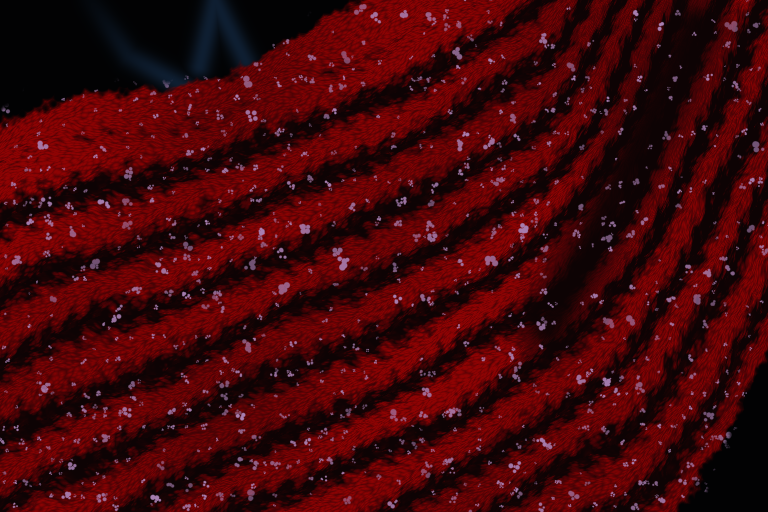
A Shadertoy shader for this texture:

```glsl
// Fuzzy red ribbed knit, fanning around a dark fold, dusted with snow.

const vec3 GAP_RED    = vec3(0.050, 0.012, 0.016);
const vec3 MID_RED    = vec3(0.270, 0.008, 0.018);
const vec3 RIDGE_RED  = vec3(0.560, 0.010, 0.010);
const vec3 NIGHT      = vec3(0.006, 0.008, 0.012);
const vec3 BLUE_GLOW  = vec3(0.050, 0.110, 0.180);
const vec3 SNOW       = vec3(0.660, 0.500, 0.700);
const float LAST_RIB  = 11.1;   // rib number at the lower right hem
const float STITCH    = 0.052;  // stitch length along a rib
const float FUZZ      = 0.42;   // raggedness of the rib edges
const int SNOW_LAYERS = 4;
const int FLAKE_BLOBS = 5;

float hash(vec2 p) {
    return fract(sin(dot(p, vec2(127.1, 311.7))) * 43758.5);
}

vec2 hash2(vec2 p) {
    return vec2(hash(p), hash(p + 47.3));
}

// Distance to the nearest scattered cell point
float cellular(vec2 p) {
    vec2 cell = floor(p), f = fract(p);
    float nearest = 2.0;
    for (int y = -1; y <= 1; y++)
    for (int x = -1; x <= 1; x++) {
        vec2 o = vec2(x, y);
        nearest = min(nearest, length(o + hash2(cell + o) - f));
    }
    return nearest;
}

// Soft wobble in -1..1 from layered sines
float waves(vec2 p) {
    return (sin(p.x + 1.7 * sin(p.y * 0.8)) + sin(p.y * 1.3 + 1.4 * sin(p.x * 0.7 + 2.0))
          + sin(p.x * 1.9 - p.y * 1.6)) / 3.0;
}

float segment(vec2 p, vec2 a, vec2 b) {
    vec2 ab = b - a;
    return length(p - a - ab * clamp(dot(p - a, ab) / dot(ab, ab), 0.0, 1.0));
}

// Rib number: whole values are ridges, counted from the top edge down
float ribNumber(vec2 p) {
    float s = p.x - 1.23;
    float bend = 0.75 * (s + sqrt(s * s + 0.004));
    float base = -0.35 + 0.62 * p.x - 0.08 * smoothstep(0.4, 0.9, p.x) + bend;
    float spacing = mix(0.14, 0.117, smoothstep(0.0, 0.5, p.x))
                  + 0.075 * smoothstep(1.05, 1.45, p.x);
    return 8.0 - (p.y - base) / spacing;
}

vec3 background(vec2 p) {
    float arc = segment(p, vec2(0.17, 1.0), vec2(0.25, 0.89));
    arc = min(arc, segment(p, vec2(0.25, 0.89), vec2(0.36, 0.83)));
    arc = min(arc, segment(p, vec2(0.42, 1.0), vec2(0.39, 0.87)));
    arc = min(arc, segment(p, vec2(0.42, 1.0), vec2(0.48, 0.88)));
    return NIGHT + BLUE_GLOW * exp(-arc * arc / 0.0005) * smoothstep(0.1, 0.35, p.x);
}

vec3 knit(vec2 p, float rib) {
    float along = 0.85 * p.x + 0.5 * p.y;
    float v = rib + 0.10 * waves(p * 17.0) + 0.035 * waves(p * 71.0);
    float offset = abs(v - floor(v + 0.5));

    // Fibres lean away from each ridge
    vec2 q = vec2((along + 0.07 * offset) * 40.0, v * 7.0);
    float fibre = 0.6 * cellular(q) + 0.4 * cellular(q * vec2(2.3, 2.7) + 9.0);
    float hair = cellular(vec2(along * 95.0 + 14.0 * offset, v * 26.0));
    float stitch = sin(6.2832 * (along / STITCH + 1.1 * offset) + 2.0 * floor(v + 0.5));

    // Gaps widen in the upper right and close along the top edge
    float upperRight = smoothstep(0.95, 1.3, p.x) * smoothstep(0.3, 0.65, p.y);
    float width = offset * smoothstep(0.45, 0.95, rib) + 0.05 * upperRight;
    float body = 1.0 - smoothstep(0.12, 0.48, width + FUZZ * (fibre - 0.45) + 0.05 * stitch);
    float rungs = 0.22 * smoothstep(-0.2, 0.9, stitch) * (1.0 - upperRight);
    float tone = max(body, rungs * (1.1 - fibre));
    tone *= (1.12 - 0.55 * hair) * (0.90 + 0.18 * waves(p * 6.0 + 3.0));

    // Deep shadow running down the fold
    float fold = min(segment(p, vec2(1.36, 0.95), vec2(1.20, 0.61)),
                     segment(p, vec2(1.20, 0.61), vec2(1.07, 0.36)));
    tone *= 1.0 - 0.9 * exp(-fold * fold / 0.0032);

    vec3 color = mix(GAP_RED, MID_RED, smoothstep(0.0, 0.5, tone));
    return mix(color, RIDGE_RED, smoothstep(0.42, 1.1, tone));
}

// Each occupied cell holds one ragged cluster of small blobs
float snow(vec2 p, float pixel) {
    float cover = 0.0;
    for (int i = 0; i < SNOW_LAYERS; i++) {
        float size = 0.022 + 0.012 * float(i);
        vec2 g = p / size + 31.7 * float(i);
        vec2 cell = floor(g);
        float drift = 0.20 + 0.13 * waves(cell * size * 9.0);
        if (hash(cell + 5.1) > drift) continue;
        vec2 center = 0.3 + 0.4 * hash2(cell);
        float grain = mix(0.05, 0.11, hash(cell + 8.6));
        for (int k = 0; k < FLAKE_BLOBS; k++) {
            vec2 seed = cell + 3.7 * float(k);
            vec2 blob = center + (hash2(seed + 2.2) - 0.5) * grain * 3.2;
            float radius = grain * size * (0.45 + 0.6 * hash(seed));
            float d = length(fract(g) - blob) * size - radius;
            cover = max(cover, (1.0 - smoothstep(-pixel, pixel, d)) * (0.55 + 0.45 * hash(cell + 1.9)));
        }
    }
    return cover;
}

void mainImage(out vec4 fragColor, in vec2 fragCoord) {
    vec2 p = fragCoord / iResolution.y;
    float rib = ribNumber(p);
    float ragged = 0.10 * waves(p * 55.0) + 0.12 * (cellular(p * 60.0) - 0.5);
    float topEdge = 0.1 - 0.35 * smoothstep(0.45, 0.75, p.x);
    float inside = min(rib - topEdge, LAST_RIB - rib) + ragged;
    float cloth = smoothstep(-0.06, 0.08, inside);

    vec3 color = mix(background(p), knit(p, rib), cloth);
    float flakes = snow(p, 0.8 / iResolution.y) * smoothstep(-0.25, 0.0, inside);
    fragColor = vec4(mix(color, SNOW, flakes), 1.0);
}
```
